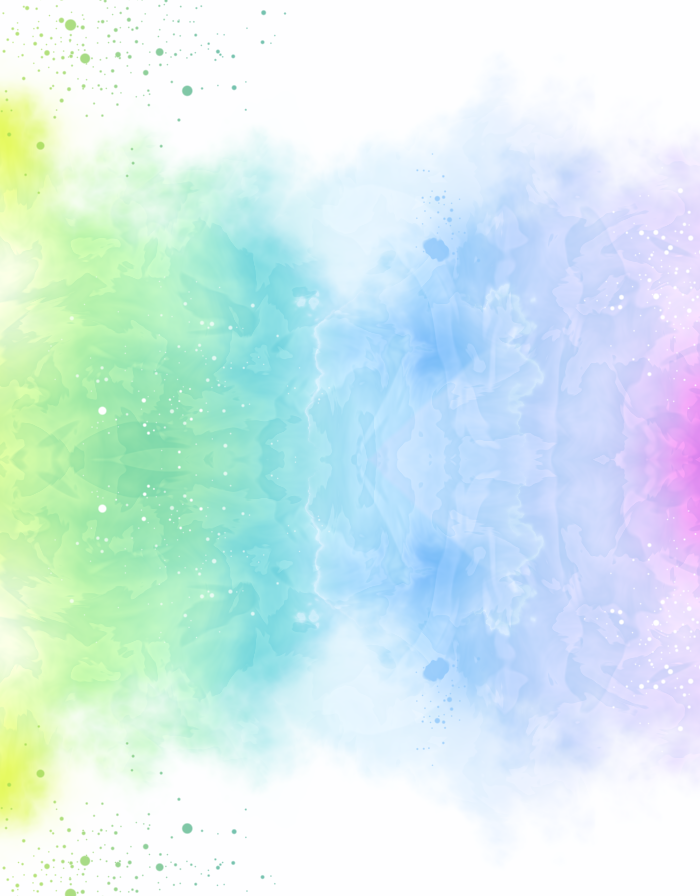
Reproduce this background procedurally as a Shadertoy shader.

```glsl
// Mirrored rainbow watercolour wash with paint splatter on white paper

vec3 hash3(vec2 p) {
    vec3 q = vec3(dot(p, vec2(127.1, 311.7)), dot(p, vec2(269.5, 183.3)), dot(p, vec2(419.2, 371.9)));
    return fract(sin(q) * 43758.5);
}

// Layered, warped sines: roughly -1 to 1
float pigment(vec2 p) {
    float sum = 0.0, weight = 0.6;
    for (int i = 0; i < 6; i++) {
        p = mat2(0.8, 0.6, -0.6, 0.8) * p * 1.8 + 1.7;
        p += 0.4 * sin(p.yx * 1.2 + float(i));
        sum += weight * sin(p.x) * sin(p.y);
        weight *= 0.62;
    }
    return sum;
}

// Cellular noise in octaves, for lobed cloud outlines: roughly -0.5 to 0.5
float billow(vec2 p) {
    float sum = -0.42, weight = 0.5;
    for (int k = 0; k < 4; k++) {
        vec2 id = floor(p);
        float near = 1.0;
        for (int j = -1; j <= 1; j++)
        for (int i = -1; i <= 1; i++) {
            vec2 cell = id + vec2(i, j);
            near = min(near, length(p - cell - hash3(cell).xy));
        }
        sum += weight * near;
        weight *= 0.5;
        p = mat2(0.8, 0.6, -0.6, 0.8) * p * 2.1 + 4.3;
    }
    return sum;
}

// Thin layers of paint with one crisp and one soft side
float tideMarks(float n) {
    float t = fract(n);
    return t * smoothstep(1.0, 0.9, t);
}

// Soft elliptical spot
float spot(vec2 p, vec2 centre, vec2 size) {
    vec2 q = (p - centre) / size;
    return exp(-dot(q, q));
}

// Round drops, one per cell, thinning out away from a centre
float splatter(vec2 p, float cells, float density, vec2 centre, vec2 size) {
    vec2 q = p * cells, id = floor(q);
    float cover = 0.0, blur = cells / iResolution.x;
    for (int j = -1; j <= 1; j++)
    for (int i = -1; i <= 1; i++) {
        vec2 cell = id + vec2(i, j);
        vec3 h = hash3(cell);
        float radius = 0.07 + 0.32 * pow(h.z, 5.0);
        float present = step(hash3(cell + 37.0).x, density * spot(cell / cells, centre, size) - 0.01);
        float dist = length(q - cell - 0.2 - 0.6 * h.xy) - radius;
        cover = max(cover, present * smoothstep(blur, -blur, dist));
    }
    return cover;
}

// Hue from left to right
vec3 rainbow(float x) {
    vec3 stops[9] = vec3[9](
        vec3(0.82, 0.98, 0.58), vec3(0.73, 0.97, 0.64), vec3(0.68, 0.95, 0.78),
        vec3(0.55, 0.89, 0.90), vec3(0.67, 0.88, 0.99), vec3(0.69, 0.86, 1.0),
        vec3(0.73, 0.83, 0.99), vec3(0.80, 0.83, 0.99), vec3(0.87, 0.82, 0.99));
    float s = clamp(x, 0.0, 0.999) * 8.0;
    int i = int(s);
    return mix(stops[i], stops[i + 1], fract(s));
}

void mainImage(out vec4 fragColor, in vec2 fragCoord) {
    // Fold about the horizontal axis; lengths are in canvas widths
    vec2 p = vec2(fragCoord.x, abs(fragCoord.y - 0.487 * iResolution.y)) / iResolution.x;
    float broad = pigment(p * 4.0 + 2.0);
    float fine = pigment(p * 10.0 + 5.0);
    float lobes = billow(p * 9.0 + 0.12 * vec2(fine, broad));
    vec2 w = p + 0.02 * vec2(broad, fine) + 0.05 * lobes;

    // Body of the wash and its paler halo
    float inside = 0.41 - 0.17 * exp(-pow((p.x - 0.52) / 0.13, 2.0)) - p.y + 0.04 * broad - 0.2 * lobes;
    float body = smoothstep(-0.04, 0.10, inside);
    float reach = 0.16 * spot(p, vec2(0.54, 0.36), vec2(0.13, 0.2)) + 0.09 * spot(p, vec2(0.74, 0.5), vec2(0.09, 0.2));
    float halo = smoothstep(-0.09, 0.03, inside + reach);
    vec3 hue = rainbow(w.x);
    vec3 paper = vec3(0.996, 0.998, 1.0);
    vec3 color = mix(paper, mix(paper, hue, 0.32), halo);
    color = mix(color, hue, body * (0.87 + 0.13 * broad));

    // Local colour: green heart, teal bank, yellow corner, bare patches, magenta flare
    color = mix(color, vec3(0.46, 0.83, 0.63), 0.65 * spot(w, vec2(0.21, 0.0), vec2(0.14, 0.15)));
    color = mix(color, vec3(0.42, 0.82, 0.86), 0.55 * spot(w, vec2(0.38, 0.21), vec2(0.06, 0.14)));
    color = mix(color, vec3(0.88, 0.97, 0.25), 0.85 * spot(w, vec2(0.0, 0.44), vec2(0.07, 0.07)));
    color = mix(color, vec3(0.99, 1.0, 0.94), 0.9 * spot(w, vec2(0.0, 0.24), vec2(0.08, 0.11)));
    color = mix(color, vec3(0.95, 0.94, 1.0), 0.6 * spot(w, vec2(0.98, 0.22), vec2(0.05, 0.06)));
    color = mix(color, vec3(0.93, 0.48, 0.94), 0.95 * spot(w, vec2(1.03, 0.0), vec2(0.09, 0.14)));

    // Blue clouds with a lobed pale rim
    float clouds = spot(w, vec2(0.60, 0.16), vec2(0.09, 0.06));
    color = mix(color, vec3(0.50, 0.75, 0.98), clouds * smoothstep(-0.5, 0.5, fine));
    color = mix(color, vec3(0.60, 0.80, 0.99), 0.6 * spot(w, vec2(0.68, 0.30), vec2(0.04, 0.08)));
    vec2 box = abs(p - vec2(0.595, 0.12)) - vec2(0.10, 0.06);
    float rim = length(max(box, 0.0)) + min(max(box.x, box.y), 0.0) - 0.055 + 0.14 * lobes + 0.012 * broad;
    float lace = exp(-abs(rim) / 0.004) + 0.6 * exp(min(rim, 0.0) / 0.035) * step(rim, 0.0);
    lace *= smoothstep(0.05, 0.12, abs(p.x - 0.6)) * smoothstep(0.0, 0.08, p.y);
    color = mix(color, vec3(0.88, 0.95, 1.0), 0.65 * min(lace, 1.0));

    // Pale wedge opening to the right
    float slope = 0.85 * (p.x - 0.515) - p.y + 0.008 * fine;
    float wedge = smoothstep(-0.004, 0.008, slope) * smoothstep(0.80, 0.62, p.x);
    color = mix(color, vec3(0.78, 0.88, 1.0), wedge * (0.5 + 0.35 * exp(-max(slope, 0.0) / 0.02)));

    // Layered brush texture
    float layers = tideMarks(broad * 1.3 + 0.3) + tideMarks(fine * 1.1 + lobes) - 0.9;
    color -= vec3(0.075, 0.035, 0.02) * layers * halo * (0.3 + 0.7 * body);

    // Coloured drops on the paper
    vec3 dropColor = mix(vec3(0.62, 0.85, 0.30), vec3(0.28, 0.68, 0.58), smoothstep(0.02, 0.35, p.x));
    float drops = max(splatter(p, 46.0, 0.6, vec2(0.07, 0.55), vec2(0.17, 0.11)),
                      splatter(p + 3.0, 95.0, 0.6, vec2(3.13, 3.60), vec2(0.18, 0.08)));
    color = mix(color, dropColor, 0.75 * drops);
    float blueDrops = splatter(p, 100.0, 0.8, vec2(0.63, 0.34), vec2(0.035, 0.06));
    float blot = smoothstep(0.003, -0.003, length((w - vec2(0.64, 0.30)) * vec2(1.0, 1.4)) - 0.02);
    color = mix(color, vec3(0.56, 0.78, 0.98), 0.8 * max(blueDrops, blot));

    // White drops over the paint
    float white = max(splatter(p, 36.0, 0.7, vec2(0.96, 0.24), vec2(0.05, 0.08)),
                      splatter(p, 100.0, 0.6, vec2(0.95, 0.23), vec2(0.07, 0.10)));
    white = max(white, splatter(p, 65.0, 0.5, vec2(0.21, 0.04), vec2(0.06, 0.04)));
    white = max(white, 0.7 * splatter(p, 120.0, 0.2, vec2(0.25, 0.10), vec2(0.15, 0.11)));
    color = mix(color, vec3(1.0), white);
    fragColor = vec4(clamp(color, 0.0, 1.0), 1.0);
}
```
